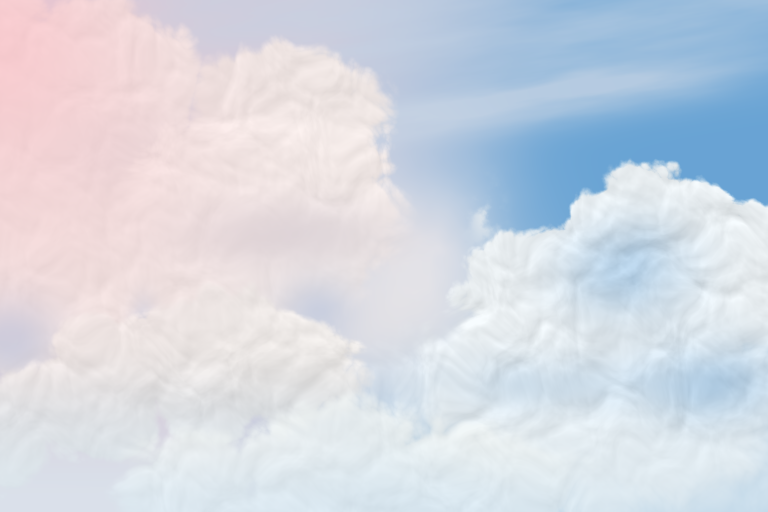
This texture is drawn by a WebGL 1 fragment shader. Its source:

```glsl
precision highp float;
uniform vec2 u_resolution;

const vec3 SKY_BLUE = vec3(0.41, 0.64, 0.83);
const vec3 SKY_LILAC = vec3(0.83, 0.79, 0.85);
const vec3 CIRRUS = vec3(0.76, 0.82, 0.89);
const vec3 WARM_WHITE = vec3(0.93, 0.90, 0.89);
const vec3 COOL_WHITE = vec3(0.91, 0.93, 0.94);
const vec3 MAUVE_SHADE = vec3(0.84, 0.81, 0.83);
const vec3 BLUE_SHADE = vec3(0.66, 0.78, 0.88);
const vec3 GAP_BLUE = vec3(0.75, 0.79, 0.87);
const vec3 GROUND_HAZE = vec3(0.86, 0.91, 0.94);
const vec3 PINK_LIGHT = vec3(0.99, 0.74, 0.77);
const vec2 LIGHT_STEP = vec2(-0.008, 0.016);
const float PUFF_SCALE = 9.0;
const float EDGE_DEPTH = 0.085;
const float RELIEF = 0.30;

vec2 hash2(vec2 p) {
  vec3 q = fract(p.xyx * vec3(0.1031, 0.1030, 0.0973));
  q += dot(q, q.yzx + 33.33);
  return fract((q.xx + q.yz) * q.zy);
}

float noise(vec2 p) {
  vec2 i = floor(p), f = fract(p);
  f = f * f * (3.0 - 2.0 * f);
  return mix(mix(hash2(i).x, hash2(i + vec2(1, 0)).x, f.x),
             mix(hash2(i + vec2(0, 1)).x, hash2(i + vec2(1, 1)).x, f.x), f.y);
}

float fbm(vec2 p) {
  float sum = 0.0, amp = 0.5;
  for (int i = 0; i < 5; i++) {
    sum += amp * noise(p);
    p = mat2(1.6, 1.2, -1.2, 1.6) * p + 7.3;
    amp *= 0.5;
  }
  return sum;
}

// Rounded bump around the nearest scattered cell centre
float puff(vec2 p) {
  vec2 cell = floor(p), f = fract(p);
  float nearest = 2.0;
  for (int y = -1; y <= 1; y++) {
    for (int x = -1; x <= 1; x++) {
      vec2 o = vec2(float(x), float(y));
      vec2 d = o + hash2(cell + o) - f;
      nearest = min(nearest, dot(d, d));
    }
  }
  return 1.0 - min(nearest, 1.0);
}

float billow(vec2 p) {
  float sum = 0.0, amp = 0.5;
  p = p * PUFF_SCALE + 0.5 * vec2(noise(p * 14.0), noise(p * 14.0 + 31.0));
  for (int i = 0; i < 4; i++) {
    sum += amp * puff(p);
    p = mat2(1.6, 1.2, -1.2, 1.6) * p + 4.7;
    amp *= 0.5;
  }
  return sum;
}

float ellipse(vec2 p, vec2 c, vec2 r) {
  return (length((p - c) / r) - 1.0) * min(r.x, r.y);
}

float glow(vec2 p, vec2 c, vec2 r) {
  vec2 q = (p - c) / r;
  return exp(-dot(q, q));
}

float cover(float d, float softness) {
  return 1.0 - smoothstep(-softness, softness, d);
}

vec3 sky(vec2 p) {
  vec3 c = mix(SKY_LILAC, SKY_BLUE, smoothstep(0.5, 1.12, p.x - 0.3 * (p.y - 0.7)));
  vec2 s = vec2(p.x, p.y - 0.16 * (p.x - 0.8));
  float streak = fbm(s * vec2(2.5, 15.0) + 3.0);
  float band = glow(s, vec2(1.05, 0.77), vec2(0.6, 0.06)) + 0.7 * smoothstep(0.86, 0.98, s.y + 0.08);
  return mix(c, CIRRUS, clamp(band * (0.15 + 1.2 * streak), 0.0, 0.85));
}

void main() {
  vec2 p = gl_FragCoord.xy / u_resolution.y;
  float bumps = billow(p);
  float lit = clamp((bumps - billow(p + LIGHT_STEP)) * RELIEF, -0.08, 0.06);
  float fringe = (bumps - 0.62) * EDGE_DEPTH + (fbm(p * 22.0) - 0.48) * 0.04;
  float drift = fbm(p * 5.0);
  vec3 col = sky(p);

  // Soft veil between the two cloud banks
  float veil = glow(p, vec2(0.80, 0.46), vec2(0.20, 0.24));
  col = mix(col, vec3(0.88, 0.89, 0.92), clamp(veil * (0.7 + 0.7 * drift), 0.0, 1.0));
  float wisp = glow(p, vec2(0.945, 0.575), vec2(0.03, 0.055));
  col = mix(col, COOL_WHITE, wisp * smoothstep(0.35, 0.7, fbm(p * 28.0)) * 0.8);

  // Tall bank on the left
  float d = min(ellipse(p, vec2(0.19, 0.82), vec2(0.19, 0.17)), ellipse(p, vec2(0.0, 0.82), vec2(0.13, 0.20)));
  d = min(d, ellipse(p, vec2(0.55, 0.78), vec2(0.18, 0.12)));
  d = min(d, ellipse(p, vec2(0.22, 0.50), vec2(0.50, 0.26)));
  vec3 body = mix(WARM_WHITE, MAUVE_SHADE, 0.5 * glow(p, vec2(0.22, 0.70), vec2(0.16, 0.08))) + lit * 0.7;
  col = mix(col, body, cover(d - fringe, 0.014));
  d = ellipse(p, vec2(0.52, 0.61), vec2(0.26, 0.155));
  body = WARM_WHITE + 0.02 + lit * 0.8;
  col = mix(col, body, cover(d - fringe, 0.012 + 0.06 * smoothstep(0.65, 0.45, p.y)));
  col = mix(col, MAUVE_SHADE, 0.85 * glow(p, vec2(0.56, 0.54), vec2(0.22, 0.07)));
  col = mix(col, vec3(0.90, 0.89, 0.90), 0.8 * glow(p, vec2(0.72, 0.38), vec2(0.25, 0.12)));

  // Gaps of distant sky
  float gaps = glow(p, vec2(0.02, 0.34), vec2(0.09, 0.08)) + 0.7 * glow(p, vec2(0.28, 0.37), vec2(0.025, 0.05));
  gaps += 0.8 * glow(p, vec2(0.62, 0.39), vec2(0.07, 0.06));
  col = mix(col, GAP_BLUE, clamp(gaps, 0.0, 0.95));

  // Bright bank on the right
  d = min(ellipse(p, vec2(1.27, 0.49), vec2(0.19, 0.17)), ellipse(p, vec2(1.09, 0.42), vec2(0.18, 0.13)));
  d = min(d, ellipse(p, vec2(1.44, 0.44), vec2(0.20, 0.16)));
  d = min(d, ellipse(p, vec2(1.20, 0.22), vec2(0.42, 0.22)));
  float shade = glow(p, vec2(1.23, 0.47), vec2(0.12, 0.09)) + 0.65 * glow(p, vec2(1.40, 0.25), vec2(0.18, 0.09));
  shade += 0.4 * glow(p, vec2(1.05, 0.25), vec2(0.25, 0.06));
  body = mix(COOL_WHITE, BLUE_SHADE, clamp(shade * (0.4 + 1.1 * drift), 0.0, 0.95)) + lit;
  col = mix(col, body, cover(d - fringe, 0.008 + 0.07 * smoothstep(0.42, 0.25, p.y)));

  // Lower left heaps
  d = min(ellipse(p, vec2(0.20, 0.24), vec2(0.14, 0.13)), ellipse(p, vec2(0.45, 0.28), vec2(0.23, 0.14)));
  d = min(d, ellipse(p, vec2(0.0, 0.16), vec2(0.08, 0.11)));
  body = mix(vec3(0.92, 0.91, 0.90), vec3(0.86, 0.87, 0.88), smoothstep(0.34, 0.16, p.y)) + lit * 0.8;
  col = mix(col, body, cover(d - fringe, 0.012));

  // Foreground heaps dissolving into the low haze
  col = mix(col, GROUND_HAZE, 0.75 * smoothstep(0.28, 0.02, p.y));
  d = min(ellipse(p, vec2(0.65, 0.07), vec2(0.20, 0.14)), ellipse(p, vec2(0.38, 0.05), vec2(0.13, 0.10)));
  d = min(d, ellipse(p, vec2(0.86, 0.03), vec2(0.26, 0.13)));
  body = mix(GROUND_HAZE, vec3(0.92, 0.94, 0.94), smoothstep(0.0, 0.16, p.y)) + lit * 0.5;
  col = mix(col, body, 0.85 * cover(d - fringe, 0.02));

  // Rosy light from the upper left
  col = mix(col, PINK_LIGHT, 0.72 * glow(p, vec2(-0.05, 0.88), vec2(0.34, 0.36)));
  col = mix(col, vec3(0.95, 0.84, 0.84), 0.5 * glow(p, vec2(0.05, 0.60), vec2(0.45, 0.28)));
  gl_FragColor = vec4(clamp(col, 0.0, 1.0), 1.0);
}
```
